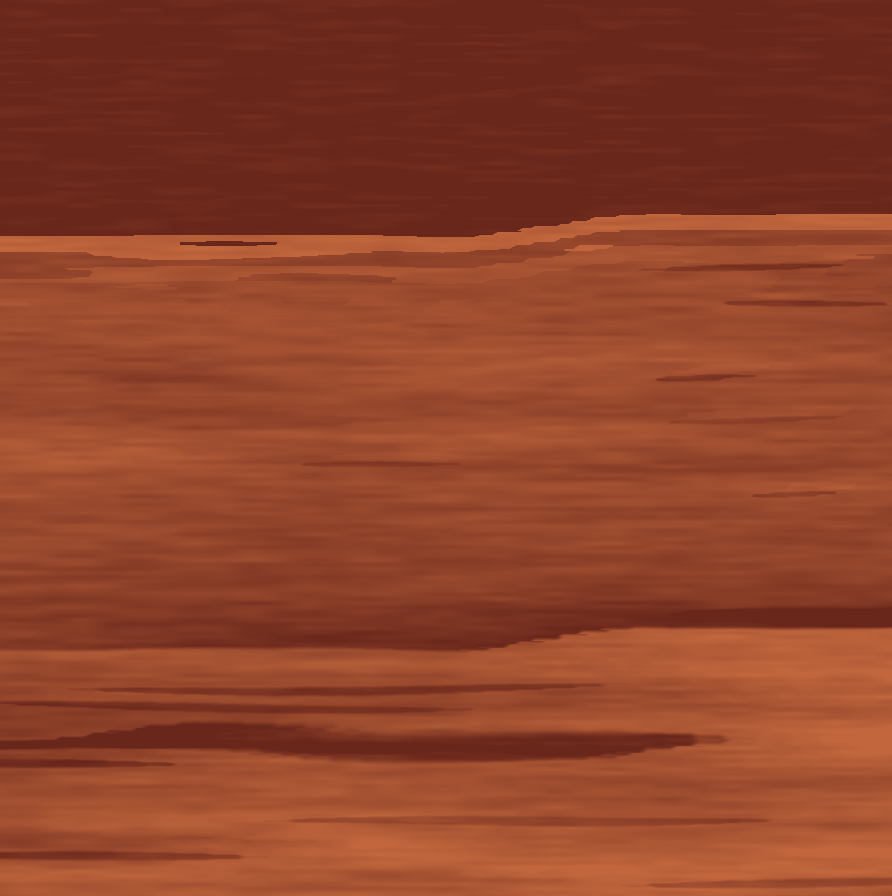
A Shadertoy shader for this texture:

```glsl
#define DARK_WOOD vec3(0.41, 0.15, 0.105)
#define LIGHT_WOOD vec3(0.735, 0.385, 0.23)
#define FIBRE_ROWS 256.0
#define FIBRE_COLUMNS 28.0
#define FIBRE_CONTRAST 0.20
#define BAND_CONTRAST 0.24
#define SAPWOOD_CONTRAST 0.50
#define PORE_COUNT 11
#define STREAK_COUNT 7

float hash(vec2 p) {
    vec3 q = fract(p.xyx * vec3(0.1031, 0.1030, 0.0973));
    q += dot(q, q.yzx + 33.33);
    return fract((q.x + q.y) * q.z);
}

float noise(vec2 p) {
    vec2 cell = floor(p), f = fract(p);
    f = f * f * (3.0 - 2.0 * f);
    float low = mix(hash(cell), hash(cell + vec2(1, 0)), f.x);
    float high = mix(hash(cell + vec2(0, 1)), hash(cell + vec2(1, 1)), f.x);
    return mix(low, high, f.y);
}

// Zero-centred noise drawn out along the grain
float fibre(vec2 p, vec2 frequency, float seed) {
    return noise(p * frequency + seed * vec2(17.3, 31.7)) - 0.5;
}

// Soft horizontal sliver with pointed ends
float sliver(vec2 p, vec2 halfSize) {
    float along = p.x / halfSize.x;
    float thickness = halfSize.y * max(1.0 - along * along, 0.0);
    float body = 1.0 - smoothstep(0.45 * thickness, thickness + 0.0012, abs(p.y));
    return body * (1.0 - smoothstep(0.75, 1.0, abs(along)));
}

// Short fibres that end in staggered steps
vec2 stepGrain(vec2 p) {
    float offset = hash(vec2(floor(p.y * FIBRE_ROWS), 5.0));
    float x = p.x * FIBRE_COLUMNS + offset;
    x = floor(x) + smoothstep(0.3, 0.7, fract(x)) - offset;
    return vec2(x / FIBRE_COLUMNS, p.y);
}

// Broad calm wood that darkens towards the growth ring
float heartwood(vec2 p, float rise) {
    float tone = 0.66 - 0.50 * exp(-max(rise, 0.0) / 0.055);
    tone += BAND_CONTRAST * fibre(p, vec2(1.6, 9.0), 1.0);
    tone += BAND_CONTRAST * fibre(p, vec2(2.5, 34.0), 2.0);
    tone += 0.6 * BAND_CONTRAST * fibre(p, vec2(6.0, 85.0), 3.0);
    tone -= 0.12 * sliver(p - vec2(0.0, 0.535), vec2(0.45, 0.025));
    tone -= 0.30 * sliver(p - vec2(1.0, 0.309), vec2(0.27, 0.014));

    for (int i = 0; i < PORE_COUNT; i++) {
        float id = float(i);
        vec2 centre = vec2(hash(vec2(id, 11.0)),
            0.42 + 0.56 * (id + hash(vec2(id, 12.0))) / float(PORE_COUNT));
        vec2 q = p - centre;
        q.y -= 0.05 * q.x * (hash(vec2(id, 15.0)) - 0.3);
        float reach = mix(0.04, 0.14, hash(vec2(id, 13.0)));
        float depth = mix(0.14, 0.42, hash(vec2(id, 14.0)));
        tone -= depth * sliver(q, vec2(reach, 0.0035));
        tone += 0.10 * sliver(q - vec2(0.03, 0.008), vec2(reach, 0.006));
    }
    return tone;
}

// Bright, strongly striped wood below the ring
float sapwood(vec2 p, float rise) {
    float tone = 0.76 + 0.16 * exp(rise / 0.025);
    tone += SAPWOOD_CONTRAST * fibre(p, vec2(1.8, 24.0), 4.0);
    tone += 0.7 * SAPWOOD_CONTRAST * fibre(p, vec2(3.5, 75.0), 5.0);
    float shade = smoothstep(0.11, 0.16, p.y) * (1.0 - smoothstep(0.23, 0.27, p.y));
    tone -= 0.28 * shade * (1.0 - smoothstep(0.0, 0.4, p.x));

    // Dark resin seam with a ragged outline
    vec2 seam = p - vec2(0.43, 0.173);
    seam.y += 0.018 * fibre(p, vec2(5.0, 70.0), 6.0);
    tone -= 0.75 * sliver(seam, vec2(0.42, 0.024));

    for (int i = 0; i < STREAK_COUNT; i++) {
        float id = float(i);
        vec2 centre = vec2(hash(vec2(id, 21.0)),
            0.26 * (id + hash(vec2(id, 22.0))) / float(STREAK_COUNT));
        vec2 q = p - centre;
        q.y += 0.03 * q.x * (hash(vec2(id, 23.0)) - 0.5);
        float reach = mix(0.12, 0.38, hash(vec2(id, 24.0)));
        float depth = mix(0.25, 0.50, hash(vec2(id, 25.0)));
        tone -= depth * sliver(q, vec2(reach, 0.006));
    }
    return tone;
}

void mainImage(out vec4 fragColor, in vec2 fragCoord) {
    vec2 uv = fragCoord / iResolution.xy;
    vec2 grain = stepGrain(uv);

    // Gentle bend of the grain lines
    vec2 bent = grain;
    bent.y += 0.014 * fibre(grain, vec2(2.5, 4.0), 7.0);

    float ring = 0.275 + 0.025 * smoothstep(0.5, 0.74, grain.x);
    ring += 0.004 * fibre(grain, vec2(7.0, 1.0), 8.0);
    float rise = uv.y - ring;
    float tone = mix(sapwood(bent, rise), heartwood(bent, rise),
        smoothstep(-0.003, 0.003, rise));

    // Fine fibre texture over the whole board
    tone += FIBRE_CONTRAST * fibre(uv, vec2(15.0, 210.0), 9.0);
    tone += 0.5 * FIBRE_CONTRAST * fibre(uv, vec2(32.0, 130.0), 10.0);

    fragColor = vec4(mix(DARK_WOOD, LIGHT_WOOD, clamp(tone, 0.0, 1.08)), 1.0);
}
```
